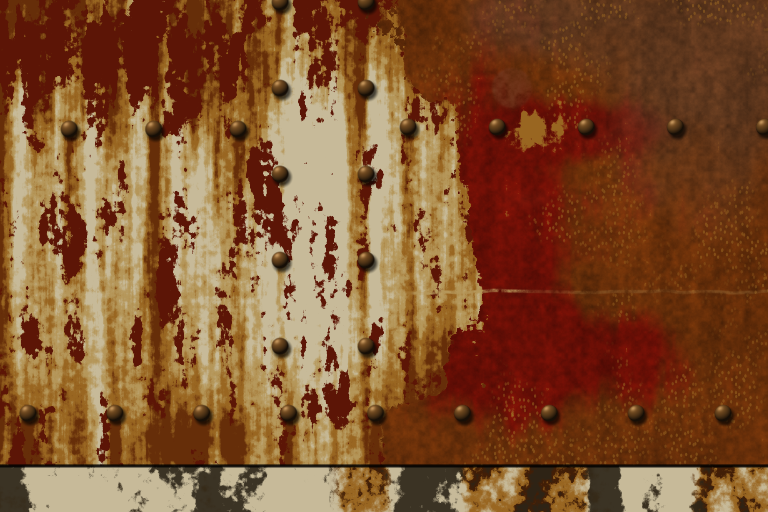
Write a Shadertoy shader that draws this texture.

```glsl
// Riveted steel plates: streaked cream paint on the left, red-brown rust on the right.
// A stain amount from stretched noise and rivet drips drives a colour ramp;
// cellular noise adds pits, and shaded domes form the rivets.
const vec3 CREAM = vec3(.78, .73, .6), TAN = vec3(.71, .59, .35);
const vec3 OCHRE = vec3(.6, .4, .13), RUST = vec3(.4, .18, .035);
const vec3 RED = vec3(.4, .055, .02), UMBER = vec3(.33, .21, .13);
const vec3 SOOT = vec3(.17, .14, .09);
const float SEAM_Y = .09, RIVET_RADIUS = .0162;
const int RIVETS = 27;

float hash(vec2 p) {
  vec3 q = fract(p.xyx * .1031);
  q += dot(q, q.yzx + 33.33);
  return fract((q.x + q.y) * q.z);
}
float noise(vec2 p) {
  vec2 i = floor(p), f = fract(p), e = vec2(1, 0);
  f = f * f * (3. - 2. * f);
  return mix(mix(hash(i), hash(i + e), f.x),
             mix(hash(i + e.yx), hash(i + 1.), f.x), f.y);
}
// Layered noise centred on zero
float fbm(vec2 p) {
  float sum = -.5, amp = .5;
  for (int i = 0; i < 5; i++) {
    sum += amp * noise(p);
    p = p * 1.9 + 17.3;
    amp *= .53;
  }
  return sum;
}
// Distance to the nearest scattered cell point
float cell(vec2 p) {
  float d = 1.;
  for (int k = 0; k < 9; k++) {
    vec2 c = floor(p) + vec2(k % 3, k / 3) - 1.;
    d = min(d, length(c + vec2(hash(c), hash(c + 51.)) - p));
  }
  return d;
}
float fade(float a, float b, float x) { return 1. - smoothstep(a, b, x); }
float band(float x, float a, float b) {
  return smoothstep(a - .02, a + .02, x) * fade(b - .02, b + .02, x);
}
float blob(vec2 p, float x, float y, float w, float h) {
  vec2 d = (p - vec2(x, y)) / vec2(w, h);
  return exp(-dot(d, d));
}
// Two columns, then the upper row in two parts, then the lower row
vec2 rivetCentre(int i) {
  float n = float(i);
  if (i < 10) return vec2(.547 + .168 * float(i / 5), .996 - .168 * float(i % 5));
  if (i < 13) return vec2(.165 * n - 1.515, .748);
  if (i < 18) return vec2(.174 * n - 1.465, .752);
  return vec2(.1697 * n - 3., .193);
}
float rivetDrips(vec2 p) {
  float sum = 0., wobble = noise(p * vec2(40, 25)) - .5;
  for (int i = 0; i < RIVETS; i++) {
    vec2 d = p - rivetCentre(i);
    float across = d.x / .011 + wobble;
    float reach = i < 10 ? .11 : .4;
    sum += exp(min(d.y, 0.) / reach - across * across) * fade(-.01, .01, d.y);
  }
  return min(sum, 1.2);
}
vec3 paintedPlate(vec2 p, float grain) {
  float streak = fbm(p * vec2(26, 1.6)), fine = fbm(p * vec2(80, 6));
  float s = .25 + streak * 1.25 + fine * .65 + grain * .5 + .45 * rivetDrips(p);
  s += .36 * smoothstep(.7, .9, p.y + streak * .35) + .32 * fade(.12, .36, p.y + streak * .3);
  s += .32 * smoothstep(.74, .84, p.x) + .3 * fade(0., .05, p.x);
  s += .3 * blob(p, .315, .42, .03, .3) + .35 * blob(p, .4, .14, .1, .05);
  s -= .3 * blob(p, .66, .56, .065, .29) + .18 * blob(p, .3, .58, .25, .2);
  vec3 col = mix(CREAM, TAN, smoothstep(.12, .36, s));
  col = mix(col, OCHRE, smoothstep(.36, .58, s));
  col = mix(col, RUST, smoothstep(.6, .85, s));
  // Dark red flakes
  float worn = blob(p, .1, .9, .22, .12) + .7 * blob(p, .4, .94, .35, .1)
    + blob(p, .015, .36, .035, .2) + .8 * blob(p, .32, .42, .03, .25);
  float flake = fbm(p * vec2(34, 9) + 7.) + grain * .4 + worn * .19;
  return mix(col, mix(RED, RUST, .3) * .9, smoothstep(.11, .18, flake));
}
vec3 rustedPlate(vec2 p, float grain) {
  float cloud = fbm(p * 5. + 3.), run = fbm(p * vec2(45, 5));
  float redness = blob(p, .96, .55, .13, .3) + blob(p, 1.08, .31, .3, .1)
    + .8 * blob(p, 1.15, .75, .16, .05) + cloud * 1.2 + run * .4;
  vec3 col = mix(RUST, RED, smoothstep(.25, .75, redness));
  float dull = blob(p, 1.42, .88, .22, .25) + .7 * blob(p, 1.05, .97, .2, .1);
  col = mix(col, UMBER, .75 * smoothstep(.2, .9, dull + cloud));
  col *= 1. + cloud * .35 + run * .35 + grain * .5;
  // Bright pits, an ochre patch and a round scuff
  float pits = fade(.12, .3, cell(p * vec2(95, 65))) * smoothstep(.02, .2, fbm(p * 9. + 20.));
  float patchy = smoothstep(.45, .7, blob(p, 1.04, .745, .06, .04) + grain + run);
  col = mix(col, OCHRE, max(.55 * pits, patchy));
  float scuff = fade(.035, .043, length(p - vec2(1, .828)));
  return mix(col, vec3(.43, .22, .13), scuff * (.45 + grain));
}
vec3 lowerStrip(vec2 p, float grain) {
  float n = fbm(p * vec2(22, 9) + 40.) + grain * .5;
  float yellow = band(p.x, .66, .76) + band(p.x, .9, 1.15) + band(p.x, 1.36, 1.6);
  float dark = .7 * band(p.x, -.1, .05) + .45 * band(p.x, .3, .53)
    + .85 * (band(p.x, .775, .895) + band(p.x, 1.155, 1.22));
  vec3 col = mix(CREAM, OCHRE, smoothstep(.3, .75, yellow * .65 + n * 1.5));
  col = mix(col, RUST * .65, yellow * smoothstep(.1, .2, n + p.y * .8 - .01));
  return mix(col, SOOT, .9 * smoothstep(.3, .6, dark + n * 1.9));
}
vec3 addRivet(vec3 col, vec2 d, float edge) {
  float r = length(d);
  col *= 1. - .65 * fade(.75, 1.4, length(d - vec2(.25, -.37)));
  vec3 normal = vec3(d, sqrt(max(0., 1. - r * r)));
  float light = max(0., dot(normal, vec3(-.37, .58, .73)));
  vec3 dome = vec3(.43, .28, .12) * (.2 + .9 * light) + .35 * CREAM * pow(light, 16.);
  return mix(col, dome, fade(1. - edge, 1. + edge, r));
}
void mainImage(out vec4 fragColor, in vec2 fragCoord) {
  vec2 p = fragCoord / iResolution.xy * vec2(1.5, 1);
  float px = 1. / iResolution.y, grain = fbm(p * 85.);
  // Ragged border between paint and rust
  float border = .9 - .13 * smoothstep(.78, .86, p.y) - .17 * fade(.18, .25, p.y)
    + fbm(p * vec2(18, 7) + 9.) * .17 + grain * .07;
  vec3 col = mix(paintedPlate(p, grain), rustedPlate(p, grain), smoothstep(-.004, .004, p.x - border));
  // Horizontal scratch
  float scratch = fade(.001, .005, abs(p.y - .426 - noise(p * vec2(30, 1)) * .008));
  scratch *= band(p.x, .8, 1.03) + .25 * smoothstep(1., 1.06, p.x);
  col = mix(col, TAN, scratch * clamp(.7 + grain * 2., 0., 1.));
  // Lower strip and dark seam
  col = mix(lowerStrip(p, grain), col, smoothstep(-px, px, p.y - SEAM_Y));
  col *= 1. - .85 * fade(.001, .005, abs(p.y - SEAM_Y));
  for (int i = 0; i < RIVETS; i++)
    col = addRivet(col, (p - rivetCentre(i)) / RIVET_RADIUS, px / RIVET_RADIUS);
  fragColor = vec4(clamp(col, 0., 1.), 1);
}
```
